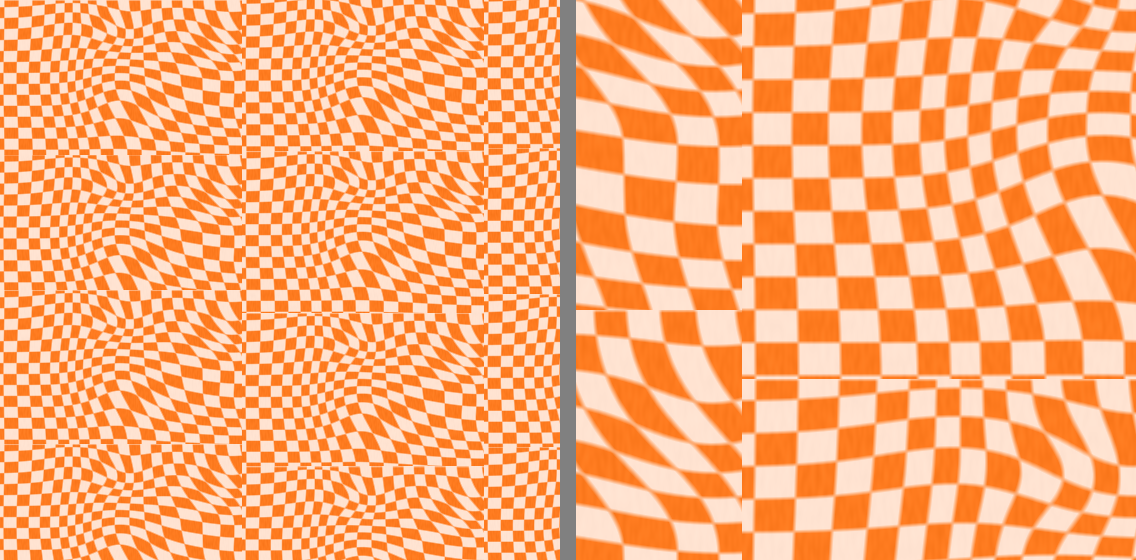
Left, the full canvas; right, a detail of the centre.
Reproduce this pattern procedurally as a Shadertoy shader.

```glsl
// Warped two-tone checkerboard in pasted tiles, staggered by column and cut at uneven heights.

#define ORANGE vec3(0.995, 0.48, 0.12)
#define CREAM vec3(1.0, 0.89, 0.82)
#define TILE_WIDTH 0.4323
#define CELLS_ACROSS 16.6
#define CELLS_PER_HEIGHT 22.1
#define EDGE_SOFTNESS 0.0024
#define SEAM_WIDTH 0.0012
#define GRAIN_SCALE vec2(330.0, 90.0)
#define GRAIN_AMOUNT 0.035
#define PI 3.14159265

// Tile tops in each column, measured down the canvas.
const vec4 TILE_TOPS[3] = vec4[3](
    vec4( 0.000, 0.276, 0.518, 0.793),
    vec4(-0.006, 0.270, 0.559, 0.833),
    vec4(-0.010, 0.264, 0.525, 0.798));

vec2 hashGradient(vec2 cell) {
    float h = fract(sin(dot(cell, vec2(127.1, 311.7))) * 43758.5);
    return vec2(cos(2.0 * PI * h), sin(2.0 * PI * h));
}

float gradientNoise(vec2 p) {
    vec2 i = floor(p), f = fract(p);
    vec2 s = f * f * f * (f * (f * 6.0 - 15.0) + 10.0);
    vec2 e = vec2(1.0, 0.0);
    float low = mix(dot(hashGradient(i), f),
                    dot(hashGradient(i + e.xy), f - e.xy), s.x);
    float high = mix(dot(hashGradient(i + e.yx), f - e.yx),
                     dot(hashGradient(i + e.xx), f - e.xx), s.x);
    return mix(low, high, s.y);
}

float bump(vec2 p, vec2 center, vec2 radii) {
    vec2 d = (p - center) / radii;
    return exp(-dot(d, d));
}

// Tile position (width 1, y down) to checker coordinates.
vec2 warp(vec2 p) {
    // Columns: squeezed left of center, fanning out on the right.
    float squeeze = mix(1.7, 0.8, smoothstep(0.33, 0.63, p.y));
    float u = (p.x - 0.018) * CELLS_ACROSS;
    u += squeeze * (tanh((p.x - 0.325) / 0.105) + 0.99);
    u += 2.5 * smoothstep(0.45, 1.0, p.x) * (1.0 - smoothstep(0.0, 0.42, p.y));
    u += 0.7 * bump(p, vec2(0.29, 0.33), vec2(0.18));
    u -= 1.2 * bump(p, vec2(0.45, 0.135), vec2(0.10, 0.075));
    u -= 1.6 * bump(p, vec2(0.93, 0.29), vec2(0.20, 0.15));

    // Rows: a crest in the middle with dips above and to the right.
    float v = (p.y - 0.03) * CELLS_PER_HEIGHT;
    v += 0.6 * bump(p, vec2(0.30, 0.09), vec2(0.15, 0.12));
    v += 1.6 * bump(p, vec2(0.50, 0.39), vec2(0.15, 0.135));
    v -= 1.1 * bump(p, vec2(0.53, 0.135), vec2(0.12, 0.09));
    v -= 1.4 * bump(p, vec2(0.96, 0.18), vec2(0.15, 0.12));
    v -= 1.2 * bump(p, vec2(1.0, 0.48), vec2(0.30, 0.15));
    return vec2(u, v);
}

// Square wave per axis, alternating sign with each cell.
vec2 softSquare(vec2 c, vec2 width) {
    vec2 side = 1.0 - 2.0 * mod(floor(c), 2.0);
    vec2 lineDistance = 0.5 - abs(fract(c) - 0.5);
    return side * clamp(2.0 * lineDistance / width, 0.0, 1.0);
}

void mainImage(out vec4 fragColor, in vec2 fragCoord) {
    vec2 canvas = fragCoord / iResolution.xy;
    canvas.y = 1.0 - canvas.y;

    // Find the tile that covers this point.
    float column = floor(canvas.x / TILE_WIDTH);
    vec4 tops = TILE_TOPS[clamp(int(column), 0, 2)];
    float top = tops.x;
    for (int row = 1; row < 4; row++)
        if (canvas.y >= tops[row]) top = tops[row];
    vec2 local = canvas - vec2(column * TILE_WIDTH, top);
    vec2 p = local / TILE_WIDTH;

    // Continuous local differences keep tile seams free of fringes.
    float pixel = 1.0 / min(iResolution.x, iResolution.y);
    float soft = max(EDGE_SOFTNESS, pixel) / TILE_WIDTH;
    vec2 cell = warp(p);
    vec2 width = abs(warp(p + vec2(soft, 0.0)) - cell)
               + abs(warp(p + vec2(0.0, soft)) - cell);
    vec2 wave = softSquare(cell, max(width, vec2(0.0001)));
    float ink = 0.5 - 0.5 * wave.x * wave.y;

    // Faint pale seam along each tile top.
    float seam = 1.0 - smoothstep(0.0, SEAM_WIDTH + pixel, local.y);
    ink *= 1.0 - 0.6 * seam;

    // Fine upright paper grain.
    float grain = GRAIN_AMOUNT * gradientNoise(canvas * GRAIN_SCALE);
    vec3 color = mix(CREAM, ORANGE, ink) + grain * mix(0.4, 1.0, ink);
    fragColor = vec4(clamp(color, 0.0, 1.0), 1.0);
}
```
